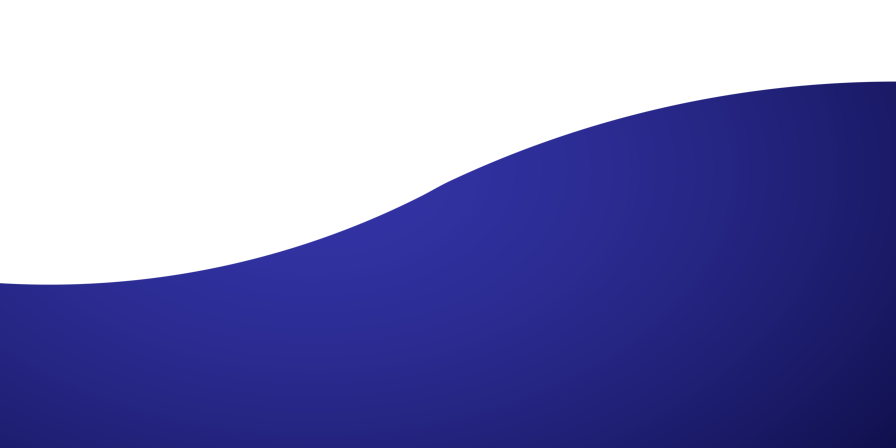
This background is drawn by a Shadertoy shader. Its source:

```glsl
// Height of the wave: a valley arc on the left, a crest arc on the right
float waveHeight(float x) {
    float valley = 0.3646 + 1.843 - sqrt(max(3.3966 - (x - 0.11) * (x - 0.11), 0.0));
    float crest = 0.818 - 2.344 + sqrt(max(5.494 - (x - 2.0) * (x - 2.0), 0.0));
    return mix(valley, crest, smoothstep(0.94, 1.02, x));
}

// Elliptical glow that darkens towards the lower right
vec3 indigoGlow(vec2 p) {
    float radius = length((p - vec2(0.7, 0.62)) / vec2(2.0, 1.25)) / 0.82;
    float shade = pow(clamp(radius, 0.0, 1.0), 1.6);
    return mix(vec3(0.20, 0.20, 0.65), vec3(0.06, 0.06, 0.30), shade);
}

void mainImage(out vec4 fragColor, in vec2 fragCoord) {
    // Canvas units: height 1, width 2
    vec2 p = fragCoord / iResolution.xy * vec2(2.0, 1.0);
    float pixel = 1.0 / iResolution.y;

    // Vertical gap to the wave, corrected by its slope
    float slope = (waveHeight(p.x + 0.005) - waveHeight(p.x - 0.005)) / 0.01;
    float edgeDistance = (p.y - waveHeight(p.x)) / sqrt(1.0 + slope * slope);
    float whiteMask = smoothstep(-0.75 * pixel, 0.75 * pixel, edgeDistance);

    fragColor = vec4(mix(indigoGlow(p), vec3(1.0), whiteMask), 1.0);
}
```
